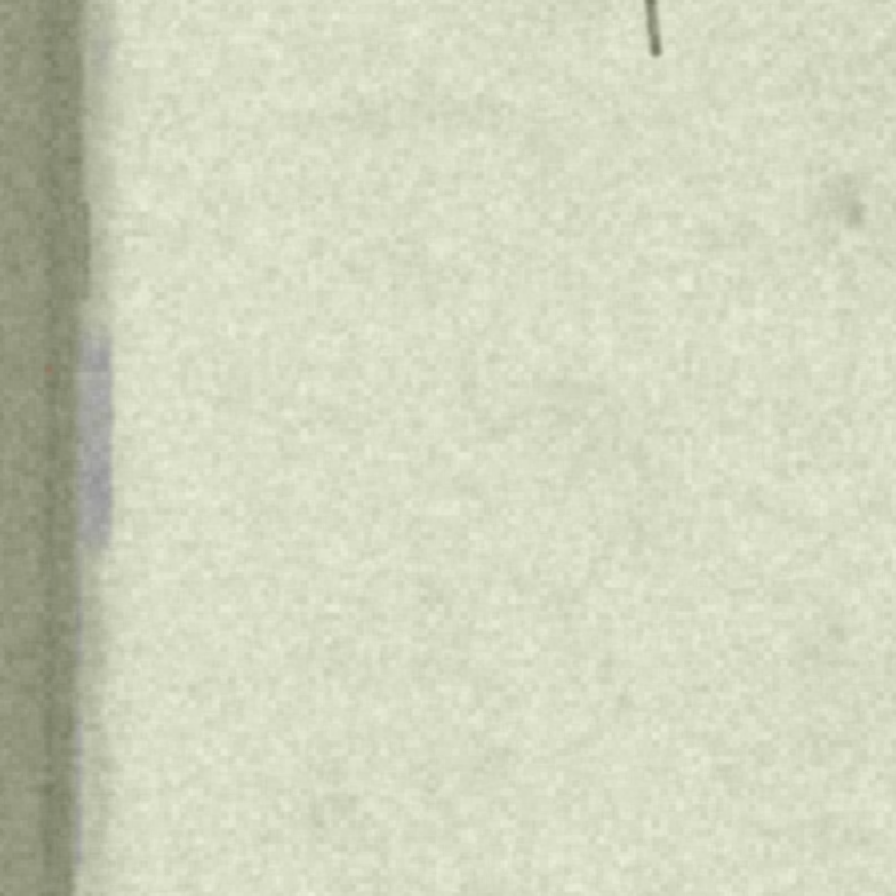
A Shadertoy shader for this texture:

```glsl
const vec3 PAPER = vec3(0.853, 0.869, 0.779);
const vec3 STAIN = vec3(0.755, 0.775, 0.680);
const vec3 SHADOW = vec3(0.655, 0.670, 0.580);
const vec3 BINDING = vec3(0.582, 0.594, 0.498);
const vec3 CREASE = vec3(0.505, 0.523, 0.430);
const vec3 LAVENDER = vec3(0.630, 0.630, 0.632);
const vec3 INK = vec3(0.440, 0.455, 0.365);
const vec3 RUST = vec3(0.620, 0.470, 0.390);

float hash(vec2 p) {
    vec3 q = fract(vec3(p.xyx) * 0.1031);
    q += dot(q, q.yzx + 33.33);
    return fract((q.x + q.y) * q.z);
}

// Value noise; hardness above zero flattens each cell into a block.
float noise(vec2 p, float hardness) {
    vec2 cell = floor(p);
    vec2 f = smoothstep(vec2(0.5 * hardness), vec2(1.0 - 0.5 * hardness), fract(p));
    float low = mix(hash(cell), hash(cell + vec2(1, 0)), f.x);
    float high = mix(hash(cell + vec2(0, 1)), hash(cell + vec2(1, 1)), f.x);
    return mix(low, high, f.y);
}

float fbm(vec2 p) {
    float sum = 0.0, weight = 0.5;
    for (int i = 0; i < 4; i++) {
        sum += weight * noise(p, 0.0);
        p = mat2(0.8, 0.6, -0.6, 0.8) * p * 2.03 + 17.3;
        weight *= 0.5;
    }
    return sum / 0.9375;
}

// Soft elliptical spot.
float spot(vec2 p, vec2 center, vec2 radius) {
    vec2 d = (p - center) / radius;
    return exp(-dot(d, d));
}

// Soft stroke between two points, uneven along its length.
float stroke(vec2 p, vec2 a, vec2 b, float halfWidth, float blur) {
    vec2 ab = b - a;
    float t = clamp(dot(p - a, ab) / dot(ab, ab), 0.0, 1.0);
    float body = 1.0 - smoothstep(halfWidth - blur, halfWidth + blur, length(p - a - ab * t));
    return body * mix(0.65, 1.0, noise(p * 90.0, 0.4));
}

// Smooth-sided interval.
float band(float x, float lo, float hi, float blur) {
    return smoothstep(lo - blur, lo + blur, x) * (1.0 - smoothstep(hi - blur, hi + blur, x));
}

// Keeps only the extremes of a noise value, centred on zero.
float sparse(float n, float cut) {
    float s = n - 0.5;
    return sign(s) * max(abs(s) - cut, 0.0) / (0.5 - cut);
}

// Flat ground with scattered light and dark blocks, centred on zero.
float grain(vec2 p) {
    float block = sparse(noise(p * 112.0, 0.65), 0.14);
    float wide = sparse(noise(p * vec2(56.0, 100.0) + 9.0, 0.6), 0.16);
    float tall = sparse(noise(p * vec2(104.0, 60.0) + 31.0, 0.6), 0.16);
    float fine = noise(p * 200.0 + 57.0, 0.3) - 0.5;
    return 0.40 * block + 0.28 * wide + 0.22 * tall + 0.2 * fine;
}

vec3 paper(vec2 p) {
    float blotch = smoothstep(0.55, 0.8, fbm(p * vec2(11.0, 15.0) + 4.0));
    float rightEdge = smoothstep(0.8, 1.0, p.x) * smoothstep(0.4, 0.75, fbm(p * vec2(10.0, 16.0) + 40.0));
    float topShade = smoothstep(0.55, 0.9, p.y) * smoothstep(0.2, 0.8, p.x);
    float stain = 0.26 * blotch + 0.24 * rightEdge + 0.08 * topShade;

    // Scattered faint smudges
    for (int i = 0; i < 18; i++) {
        vec2 id = vec2(float(i), 3.7);
        vec2 center = vec2(0.15 + 0.85 * hash(id), hash(id + 11.0));
        float size = mix(0.007, 0.026, hash(id + 23.0));
        stain += 0.25 * spot(p, center, vec2(size, size * 0.75));
    }
    vec3 color = mix(PAPER, STAIN, min(stain, 0.8));

    // Smudge with a dark core near the right edge
    color = mix(color, SHADOW, 0.4 * spot(p, vec2(0.94, 0.78), vec2(0.03, 0.03)));
    return mix(color, CREASE, 0.42 * spot(p, vec2(0.955, 0.761), vec2(0.008, 0.014)));
}

// Soft shadow and lavender patches beside the binding.
vec3 gutter(vec3 color, vec2 p) {
    float wobble = noise(vec2(2.0, p.y * 14.0), 0.0) - 0.5;
    float upper = smoothstep(0.6, 0.75, p.y);
    float reach = 0.125 + 0.014 * wobble + 0.012 * upper;
    float depth = 0.8 * mix(0.65, 1.0, smoothstep(0.05, 0.3, p.y));
    float soft = mix(0.022, 0.04, upper);
    float shade = 1.0 - smoothstep(reach - soft, reach + 0.012, p.x);
    float haze = 1.0 - smoothstep(0.09, 0.165, p.x);
    color = mix(color, SHADOW, max(depth * shade, 0.42 * haze));

    float patchy = 0.8 + 0.5 * (noise(p * 45.0, 0.3) - 0.5);
    float wide = band(p.x, 0.083, 0.125, 0.006) * band(p.y, 0.39, 0.625, 0.025);
    float thin = band(p.x, 0.082, 0.092, 0.005) * smoothstep(0.3, 0.6, noise(vec2(8.0, p.y * 13.0), 0.0));
    thin *= band(p.y, 0.03, 0.40, 0.02);
    float faint = spot(p, vec2(0.115, 0.94), vec2(0.01, 0.022));
    return mix(color, LAVENDER, patchy * max(max(wide, 0.9 * thin), 0.6 * faint));
}

// Darker strip with a soft crease along the left side.
vec3 binding(vec3 color, vec2 p) {
    float drift = 0.006 * (noise(vec2(5.0, p.y * 7.0), 0.0) - 0.5);
    float edge = 0.084 + 0.007 * smoothstep(0.55, 0.8, p.y) + drift;
    float crease = smoothstep(0.03, 0.058, p.x - drift);
    float line = spot(p, vec2(0.056 + drift, p.y), vec2(0.007, 1.0));
    vec3 strip = mix(BINDING, CREASE, 0.42 * crease + 0.36 * line);
    strip = mix(strip, RUST, 0.6 * spot(p, vec2(0.055, 0.587), vec2(0.005, 0.006)));
    return mix(strip, color, smoothstep(edge - 0.009, edge + 0.010, p.x));
}

void mainImage(out vec4 fragColor, in vec2 fragCoord) {
    vec2 p = fragCoord / iResolution.xy;
    vec3 color = binding(gutter(paper(p), p), p);

    // Dark pen-like marks
    color = mix(color, INK, 0.9 * stroke(p, vec2(0.725, 1.01), vec2(0.732, 0.943), 0.006, 0.005));
    color = mix(color, CREASE, 0.8 * stroke(p, vec2(0.095, 0.77), vec2(0.096, 0.67), 0.005, 0.005));

    color += 0.075 * grain(p) * vec3(1.0, 0.97, 1.05);
    fragColor = vec4(clamp(color, 0.0, 1.0), 1.0);
}
```
